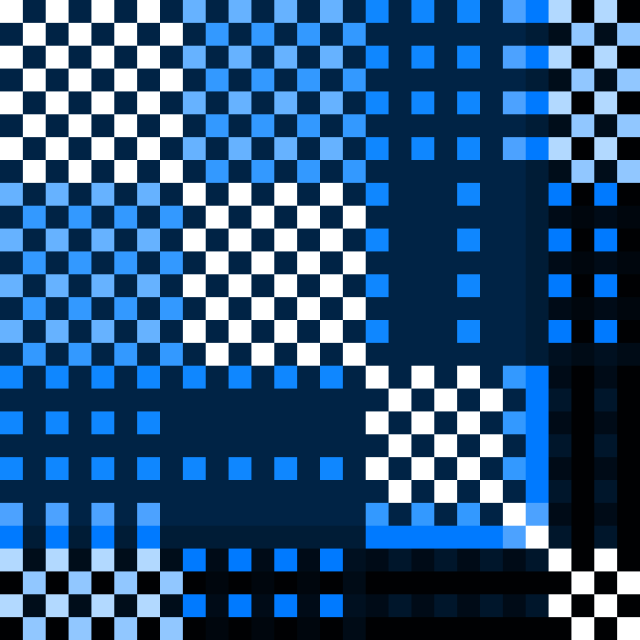
Write a WebGL 2 fragment shader that draws this pattern.

```glsl
#version 300 es
precision highp float;

uniform vec2 u_resolution;
out vec4 fragColor;

const float GRID = 28.0;
const vec3 WHITE = vec3(1.0);
const vec3 NAVY = vec3(0.0, 0.137, 0.27);
const vec3 AZURE = vec3(0.06, 0.53, 1.0);
const vec3 COBALT = vec3(0.0, 0.48, 1.0);
const vec3 SKY = vec3(0.2, 0.6, 1.0);
const vec3 PALE_SKY = vec3(0.3, 0.635, 1.0);
const vec3 BLACK = vec3(0.0, 0.004, 0.01);

// Last band: bright checks fading to near-black stripes.
vec3 darkBand(int lo, int hi, bool evenLo, bool evenHi) {
    bool same = evenLo == evenHi;
    if (lo >= 24) return same ? WHITE : BLACK;
    if (lo < 8) {
        if (same) return evenLo ? vec3(0.7, 0.85, 1.0) : vec3(0.57, 0.78, 1.0);
        return evenLo ? BLACK : vec3(0.0, 0.05, 0.1);
    }
    if (lo < 16) {
        if (evenLo) return evenHi ? COBALT : BLACK;
        float lift = lo == 15 ? 0.035 : 0.0;
        return vec3(0.0, 0.5, 1.0) * ((evenHi ? 0.09 : 0.05) + lift);
    }
    if (!evenHi) return BLACK;
    return vec3(0.0, 0.5, 1.0) * (evenLo ? 0.09 : 0.17);
}

// Third band: sparse dots, with two solid strips at its far end.
vec3 dotBand(int lo, int hi, bool evenLo, bool evenHi) {
    if (lo == hi) return WHITE;
    if (hi == 23) {
        if (lo == 22) return PALE_SKY;
        if (lo >= 16 || (lo < 8 && evenLo)) return COBALT;
        return vec3(0.0, 0.11, 0.21);
    }
    if (lo >= 16) {
        if (hi == 22) return evenLo ? SKY : NAVY;
        return evenLo == evenHi ? WHITE : NAVY;
    }
    if (!evenLo || !evenHi) return NAVY;
    if (lo < 8) return hi == 22 ? PALE_SKY : AZURE;
    return hi % 4 == 0 ? AZURE : NAVY;
}

// Colour of a cell; the grid mirrors across its falling diagonal.
vec3 cellColor(vec2 cell) {
    ivec2 c = ivec2(clamp(cell, 0.0, GRID - 1.0));
    int lo = min(c.x, c.y);
    int hi = max(c.x, c.y);
    bool evenLo = lo % 2 == 0;
    bool evenHi = hi % 2 == 0;

    if (hi >= 24) return darkBand(lo, hi, evenLo, evenHi);
    if (hi >= 16) return dotBand(lo, hi, evenLo, evenHi);
    if (evenLo != evenHi) return NAVY;
    if (lo / 8 == hi / 8) return WHITE;
    return evenLo ? vec3(0.4, 0.7, 1.0) : SKY;
}

void main() {
    vec2 uv = gl_FragCoord.xy / u_resolution;
    vec2 p = vec2(uv.x, 1.0 - uv.y) * GRID;

    // Blend neighbouring cells by pixel coverage at their shared edges.
    vec2 base = floor(p - 0.5);
    vec2 cover = clamp((p - base - 1.0) * u_resolution / GRID + 0.5, 0.0, 1.0);
    vec3 top = mix(cellColor(base), cellColor(base + vec2(1, 0)), cover.x);
    vec3 bottom = mix(cellColor(base + vec2(0, 1)), cellColor(base + 1.0), cover.x);
    fragColor = vec4(mix(top, bottom, cover.y), 1.0);
}
```
